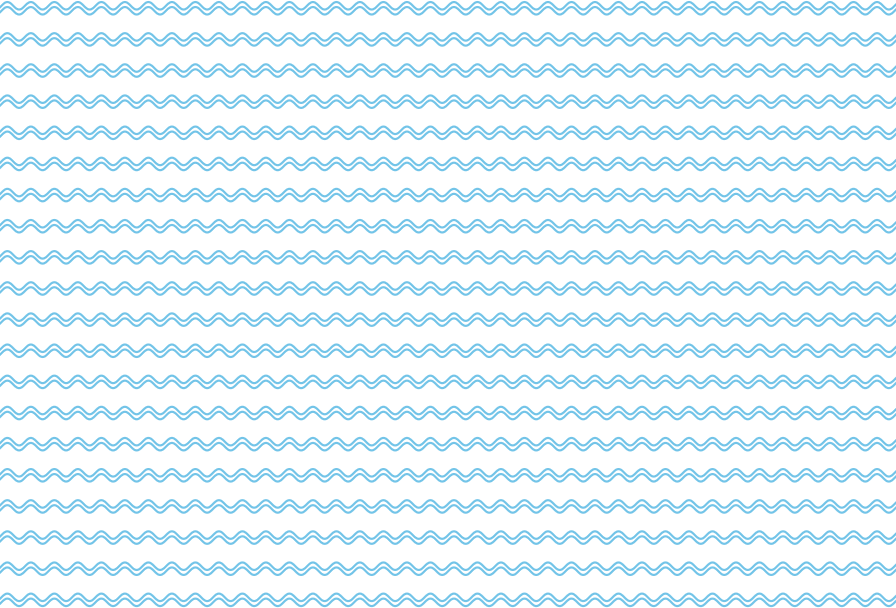
Write a Shadertoy shader that draws this pattern.

```glsl
// Rows of paired sky-blue wavy lines on a white ground.

const float TAU = 6.2831853;

// All lengths are fractions of the canvas height.
const float WAVELENGTH = 0.03866;
const float FIRST_CREST = 0.0121;   // from the left edge
const float AMPLITUDE = 0.0061;
const float ROW_SPACING = 0.05121;
const float FIRST_ROW = 0.0136;     // from the top edge
const float PAIR_OFFSET = 0.0082;   // between the two lines of a row
const float LINE_WIDTH = 0.0036;

const vec3 PAPER = vec3(1.0);
const vec3 INK = vec3(0.45, 0.77, 0.91);

// Approximate distance to a cosine wave, corrected for its slope.
float waveDistance(vec2 p, float amplitude, float wavelength) {
    float k = TAU / wavelength;
    float height = amplitude * cos(k * p.x);
    float slope = amplitude * k * sin(k * p.x);
    return abs(p.y - height) / sqrt(1.0 + slope * slope);
}

// Antialiased coverage of a stroke.
float stroke(float dist, float width, float pixel) {
    return clamp(0.5 + (0.5 * width - dist) / pixel, 0.0, 1.0);
}

// Two parallel waves centred on y = 0.
float wavePair(vec2 p, float pixel) {
    vec2 shift = vec2(0.0, 0.5 * PAIR_OFFSET);
    float upper = waveDistance(p - shift, AMPLITUDE, WAVELENGTH);
    float lower = waveDistance(p + shift, AMPLITUDE, WAVELENGTH);
    return min(stroke(upper, LINE_WIDTH, pixel) + stroke(lower, LINE_WIDTH, pixel), 1.0);
}

void mainImage(out vec4 fragColor, in vec2 fragCoord) {
    float pixel = 1.0 / iResolution.y;
    vec2 p = fragCoord * pixel;

    // Fold the canvas into one row, measured from its centre line.
    float row = (p.y - 1.0 + FIRST_ROW) / ROW_SPACING;
    vec2 cell = vec2(p.x - FIRST_CREST, (fract(row + 0.5) - 0.5) * ROW_SPACING);

    fragColor = vec4(mix(PAPER, INK, wavePair(cell, pixel)), 1.0);
}
```
